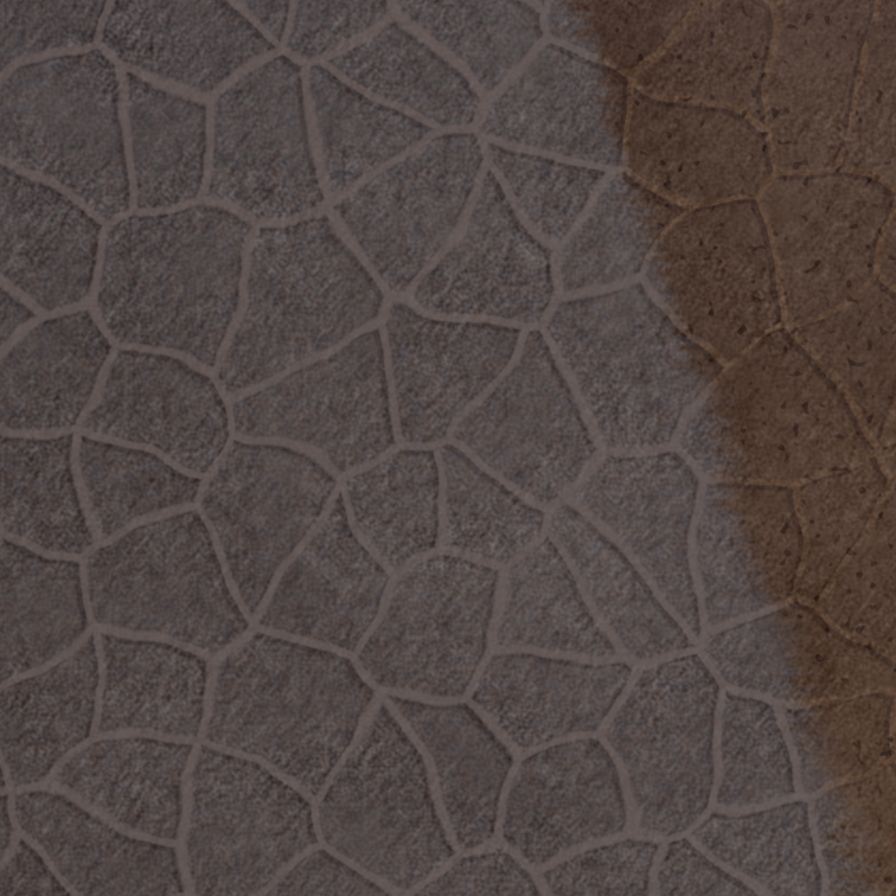
Write a three.js fragment shader that draws this texture.

```glsl
varying vec2 vUv;

vec2 hash2(vec2 p) {
  vec3 q = fract(p.xyx * vec3(0.1031, 0.1030, 0.0973));
  q += dot(q, q.yzx + 33.33);
  return fract((q.xx + q.yz) * q.zy);
}

float gradientNoise(vec2 p) {
  vec2 i = floor(p), f = fract(p);
  vec2 u = f * f * f * (f * (f * 6.0 - 15.0) + 10.0);
  float a = dot(hash2(i) * 2.0 - 1.0, f);
  float b = dot(hash2(i + vec2(1, 0)) * 2.0 - 1.0, f - vec2(1, 0));
  float c = dot(hash2(i + vec2(0, 1)) * 2.0 - 1.0, f - vec2(0, 1));
  float d = dot(hash2(i + 1.0) * 2.0 - 1.0, f - 1.0);
  return mix(mix(a, b, u.x), mix(c, d, u.x), u.y);
}

vec2 toSeed(vec2 cell, vec2 g, vec2 f) {
  return g + 0.02 + 0.96 * hash2(cell + g + 40.0) - f;
}

// Distance to the nearest Voronoi border, in cell units
float borderDistance(vec2 p) {
  vec2 cell = floor(p), f = fract(p), nearest = vec2(0.0), home = vec2(0.0);
  float best = 9.0;
  for (int y = -1; y <= 1; y++)
    for (int x = -1; x <= 1; x++) {
      vec2 g = vec2(float(x), float(y));
      vec2 r = toSeed(cell, g, f);
      if (dot(r, r) < best) {
        best = dot(r, r);
        nearest = r;
        home = g;
      }
    }
  float border = 9.0;
  for (int y = -2; y <= 2; y++)
    for (int x = -2; x <= 2; x++) {
      vec2 r = toSeed(cell, home + vec2(float(x), float(y)), f);
      vec2 across = r - nearest;
      if (dot(across, across) > 0.0001)
        border = min(border, dot(0.5 * (nearest + r), normalize(across)));
    }
  return border;
}

// Raised vein height, bent by slow and fine waviness
float veinHeight(vec2 uv, float halfWidth) {
  vec2 bend = vec2(gradientNoise(uv * 9.0), gradientNoise(uv * 9.0 + 31.0)) * 0.03;
  bend += vec2(gradientNoise(uv * 26.0 + 7.0), gradientNoise(uv * 26.0 + 53.0)) * 0.006;
  float d = borderDistance((uv + bend) * 7.8);
  return 1.0 - smoothstep(halfWidth * 0.4, halfWidth * 1.3, d);
}

void main() {
  vec2 uv = vUv;

  // Slanted fibres and grain, with patches of rougher nap
  vec2 slant = mat2(0.8, 0.6, -0.6, 0.8) * uv;
  float fibre = gradientNoise(slant * vec2(150.0, 60.0));
  float grain = gradientNoise(uv * 210.0 + 11.0);
  float clumps = gradientNoise(slant * vec2(52.0, 34.0) + 5.0);
  float mottle = gradientNoise(uv * 4.0 + 3.0) + 0.6 * gradientNoise(uv * 13.0);
  float rough = 1.0 + 0.8 * gradientNoise(uv * 11.0 + 61.0);
  float nap = (0.085 * fibre + 0.095 * grain) * rough + 0.05 * clumps;

  // Brown zone with a frayed slanting boundary
  float side = uv.x - 0.97 + 0.33 * uv.y + 0.035 * gradientNoise(uv * 6.0 + 19.0);
  side += 0.035 * gradientNoise(uv * vec2(24.0, 110.0)) + 0.02 * clumps;
  float fray = mix(0.04, 0.016, uv.y);
  float brown = smoothstep(-fray, fray, side);

  // Veins and the shadow on their lower left side
  float halfWidth = mix(0.046, 0.036, brown) * (1.0 + 0.3 * gradientNoise(uv * 15.0));
  float vein = veinHeight(uv, halfWidth);
  float shadow = max(veinHeight(uv + vec2(0.006, 0.005), halfWidth) - vein, 0.0);

  // Grey hide, bluer at upper left and paler to the right
  vec3 grey = vec3(0.322, 0.285, 0.281) + 0.035 * mottle;
  grey += 0.035 * (uv.x - 0.4) + 0.012 * (uv.y - 0.5);
  grey += vec3(-0.008, 0.0, 0.006) * smoothstep(0.3, 1.0, uv.y - 0.4 * uv.x);
  grey += vec3(-0.018, 0.0, 0.018) * gradientNoise(uv * 70.0 + 23.0);
  grey += nap - 0.045 * shadow;
  vec3 greyVein = vec3(0.386, 0.342, 0.333) + 0.02 * (uv.x - 0.4) + 0.35 * nap;
  grey = mix(grey, greyVein, 0.92 * vein);

  // Brown hide, darkest by its upper boundary, with beaded veins and pits
  vec3 rust = mix(vec3(0.322, 0.240, 0.186), vec3(0.312, 0.240, 0.208), uv.y);
  rust += 0.035 * mottle + 0.8 * nap;
  rust -= 0.03 * uv.y * (1.0 - smoothstep(0.0, 0.13, side));
  float beads = smoothstep(-0.45, 0.1, gradientNoise(uv * 60.0 + 71.0));
  rust = mix(rust, vec3(0.375, 0.285, 0.225) + nap, 0.8 * vein * beads);
  float pits = smoothstep(0.24, 0.42, gradientNoise(uv * 85.0 + 90.0));
  rust -= (0.09 * pits + 0.05 * shadow) * vec3(1.0, 0.8, 0.6);

  gl_FragColor = vec4(mix(grey, rust, brown), 1.0);
}
```
